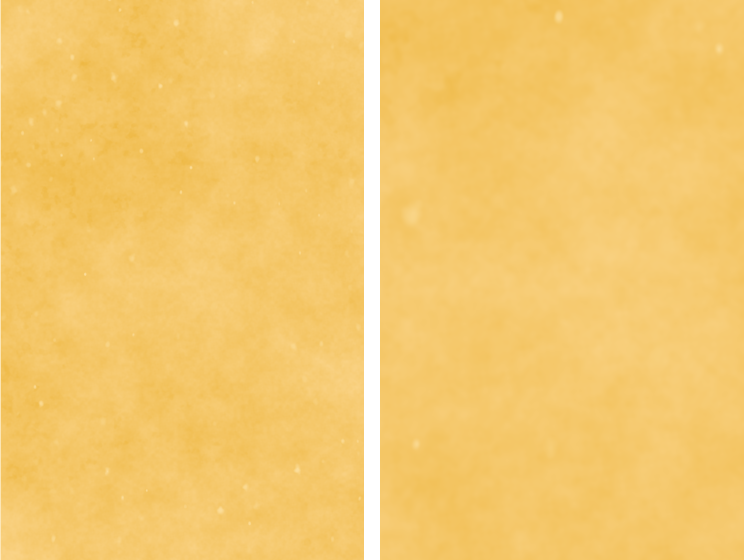
Left, the full canvas; right, a detail of the centre.
Give the GLSL for this texture, as a WebGL 2 fragment shader.

```glsl
#version 300 es
precision highp float;
// Warm yellow parchment: broad cloudy tone, mid-size mottling and fine grain
// are layered as fractal noise along one colour ramp, then small soft pale
// flecks are scattered in loose clusters on a jittered grid.

uniform vec2 u_resolution;
out vec4 fragColor;

const vec3 BASE = vec3(0.960, 0.784, 0.418);
const vec3 TONE_SHIFT = vec3(0.018, 0.040, 0.100);  // colour change per unit of tone
const vec3 FLECK_COLOR = vec3(0.992, 0.885, 0.640);
const vec3 RIM_COLOR = vec3(0.990, 0.920, 0.760);

const float CLOUD_SCALE = 4.2;
const float CLOUD_GAIN = 0.90;
const float MOTTLE_SCALE = 26.0;
const float MOTTLE_GAIN = 0.62;
const float GRAIN_SCALE = 150.0;
const float GRAIN_GAIN = 0.32;
const float STAIN_GAIN = 0.55;

const float FLECK_GRID = 24.0;
const float FLECK_CHANCE = 0.36;
const float FLECK_MIN = 0.06;
const float FLECK_MAX = 0.17;
const float RIM_WIDTH = 0.0026;

float hash(vec2 p) {
  vec3 q = fract(vec3(p.xyx) * 0.1031);
  q += dot(q, q.yzx + 33.33);
  return fract((q.x + q.y) * q.z);
}

// Smooth value noise in -1..1
float noise(vec2 p) {
  vec2 cell = floor(p);
  vec2 f = fract(p);
  f = f * f * (3.0 - 2.0 * f);
  float low = mix(hash(cell), hash(cell + vec2(1, 0)), f.x);
  float high = mix(hash(cell + vec2(0, 1)), hash(cell + vec2(1, 1)), f.x);
  return 2.0 * mix(low, high, f.y) - 1.0;
}

// Normalised fractal sum, each octave turned to hide the lattice
float fbm(vec2 p, int octaves) {
  const mat2 TURN = mat2(1.6, 1.2, -1.2, 1.6);
  float sum = 0.0, weight = 0.5, total = 0.0;
  for (int i = 0; i < octaves; i++) {
    sum += weight * noise(p);
    total += weight;
    weight *= 0.55;
    p = TURN * p + 17.3;
  }
  return sum / total;
}

// Coverage of soft, slightly upright flecks with ragged outlines
float flecks(vec2 p) {
  vec2 g = p * FLECK_GRID;
  vec2 home = floor(g);
  float ragged = 0.35 * noise(p * 170.0 + 5.0);
  float cover = 0.0;
  for (int y = -1; y <= 1; y++) {
    for (int x = -1; x <= 1; x++) {
      vec2 cell = home + vec2(x, y);
      float cluster = 0.5 + 0.5 * noise(cell * 0.19 + 61.0);
      if (hash(cell + 11.0) > FLECK_CHANCE * cluster * 1.4) continue;
      vec2 center = cell + vec2(hash(cell + 23.0), hash(cell + 37.0));
      float radius = mix(FLECK_MIN, FLECK_MAX, hash(cell + 41.0));
      float strength = mix(0.20, 0.85, pow(hash(cell + 53.0), 2.0));
      float d = length((g - center) * vec2(1.15, 0.85)) / radius + ragged;
      cover = max(cover, strength * (1.0 - smoothstep(0.1, 1.4, d)));
    }
  }
  return cover;
}

void main() {
  vec2 p = gl_FragCoord.xy / u_resolution.y;

  // Layered tone
  vec2 warp = 0.05 * vec2(noise(p * 7.0 + 3.0), noise(p * 7.0 + 29.0));
  float cloud = fbm((p + warp) * CLOUD_SCALE + 8.0, 4);
  float mottle = fbm(p * MOTTLE_SCALE + 40.0, 3);
  float grain = fbm(p * GRAIN_SCALE + 90.0, 2);
  float tone = CLOUD_GAIN * cloud + MOTTLE_GAIN * mottle + GRAIN_GAIN * grain;

  // Fine amber stains gathered in the darker clouds
  float patches = smoothstep(0.1, -0.4, cloud);
  float stain = smoothstep(0.15, 0.65, fbm(p * 62.0 + 120.0, 3));
  tone -= STAIN_GAIN * patches * stain;

  vec3 color = BASE + TONE_SHIFT * tone;
  color = mix(color, FLECK_COLOR, flecks(p));

  // Thin pale rim along the left side
  float rim = 1.0 - smoothstep(0.3 * RIM_WIDTH, RIM_WIDTH, p.x);
  color = mix(color, RIM_COLOR, 0.85 * rim);

  fragColor = vec4(color, 1.0);
}
```
